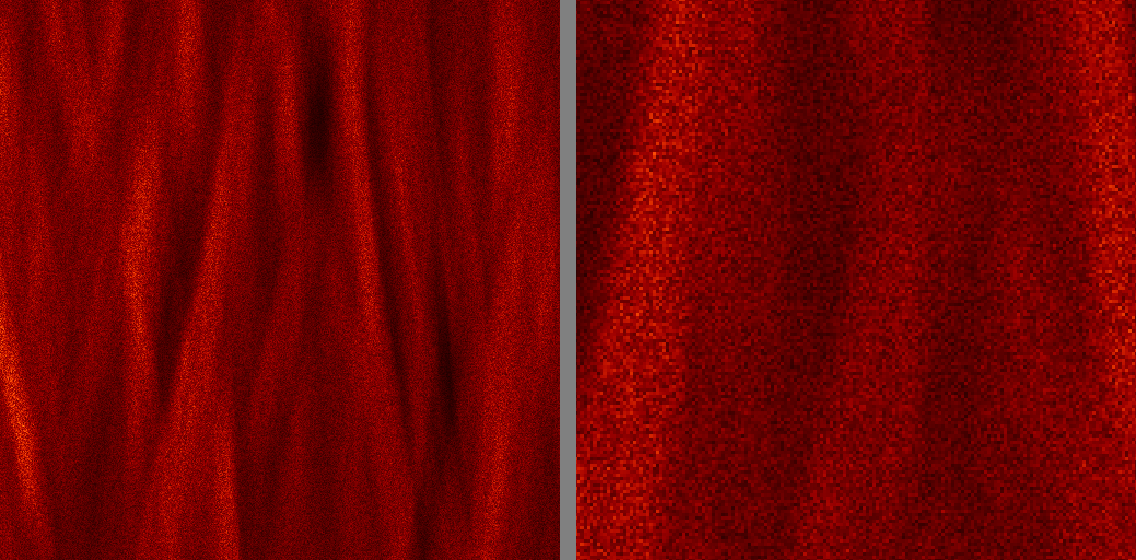
Left, the full canvas; right, a detail of the centre.
Write a WebGL 2 fragment shader that draws this texture.

```glsl
#version 300 es
precision highp float;

#define STRANDS 90
#define MAX_LEAN 0.23
#define BEND 0.014
#define WIDTH_RANGE vec2(0.022, 0.05)
#define LENGTH_RANGE vec2(0.3, 0.85)
#define GLOW_RANGE vec2(0.05, 0.23)
#define SHADOW_SHARE 0.2
#define BASE_LEVEL 0.365
#define STREAK_DEPTH 0.06
#define GRAIN_CELLS 512.0
#define GRAIN_DEPTH 0.46
#define SEED 7.0

uniform vec2 u_resolution;
out vec4 fragColor;

vec4 hash4(vec2 p) {
    vec4 q = fract(p.xyxy * vec4(0.1031, 0.1030, 0.0973, 0.1099));
    q += dot(q, q.wzxy + 33.33);
    return fract((q.xxyz + q.yzzw) * q.zywx);
}

// Layered sines: fine lengthwise fibres that waver slowly along y.
float fibres(float across, float along) {
    float sum = 0.0;
    float weight = 0.5;
    float freq = 1.0;
    for (int i = 0; i < 4; i++) {
        sum += weight * sin(across * freq + 1.7 * sin(along * (2.0 + float(i)) + freq));
        freq *= 1.93;
        weight *= 0.7;
    }
    return sum;
}

// One leaning band, lit or shadowed, with a crisp side and fading ends.
float strand(vec2 uv, float index) {
    vec4 place = hash4(vec2(index, SEED));
    vec4 shape = hash4(vec2(index + 0.37, SEED + 19.0));

    float side = place.y < 0.5 ? -1.0 : 1.0;
    float lean = side * MAX_LEAN * mix(0.1, 1.0, fract(place.y * 2.0));
    float start = mix(-0.15, 1.15, (index + place.x) / float(STRANDS));
    float path = start + lean * (uv.y - 0.5)
               + BEND * sin(uv.y * 5.0 + 6.2832 * place.z);

    float halfWidth = mix(WIDTH_RANGE.x, WIDTH_RANGE.y, shape.x);
    float across = side * (uv.x - path) / halfWidth;
    float profile = smoothstep(-1.0, -0.4, across)
                  * (1.0 - smoothstep(0.0, 1.15, across));

    float reach = mix(LENGTH_RANGE.x, LENGTH_RANGE.y, shape.y);
    float along = abs(uv.y - mix(-0.1, 1.1, place.w)) / reach;
    float fade = 1.0 - smoothstep(0.15, 1.0, along);

    float glow = mix(GLOW_RANGE.x, GLOW_RANGE.y, shape.z * shape.z * shape.z);
    glow *= shape.w < SHADOW_SHARE ? -0.8 : 1.0;
    float streaks = 1.0 + 0.2 * fibres(across * 3.0 + index, uv.y * 2.0);
    return glow * profile * fade * streaks;
}

// Dark red through scarlet to orange.
vec3 emberRamp(float heat) {
    return vec3(min(heat, 1.0),
                0.6 * smoothstep(0.57, 1.4, heat),
                0.15 * smoothstep(0.85, 1.4, heat));
}

void main() {
    vec2 uv = gl_FragCoord.xy / u_resolution;

    // Overlapping strands on a faintly streaked ground
    float heat = BASE_LEVEL;
    for (int i = 0; i < STRANDS; i++) {
        heat += strand(uv, float(i));
    }
    float leftFibres = fibres((uv.x + 0.12 * uv.y) * 47.0, uv.y);
    float rightFibres = fibres((uv.x - 0.1 * uv.y) * 61.0, uv.y + 3.0);
    heat *= 1.0 + STREAK_DEPTH * (leftFibres + rightFibres);

    // Sharp speckle, with a few brighter sparks
    vec4 speck = hash4(floor(uv * GRAIN_CELLS) + SEED);
    float grain = speck.x + speck.y - 1.0;
    float spark = 0.25 * smoothstep(0.95, 1.0, speck.z);
    heat *= 1.0 + GRAIN_DEPTH * grain + spark;

    fragColor = vec4(emberRamp(max(heat, 0.0)), 1.0);
}
```
